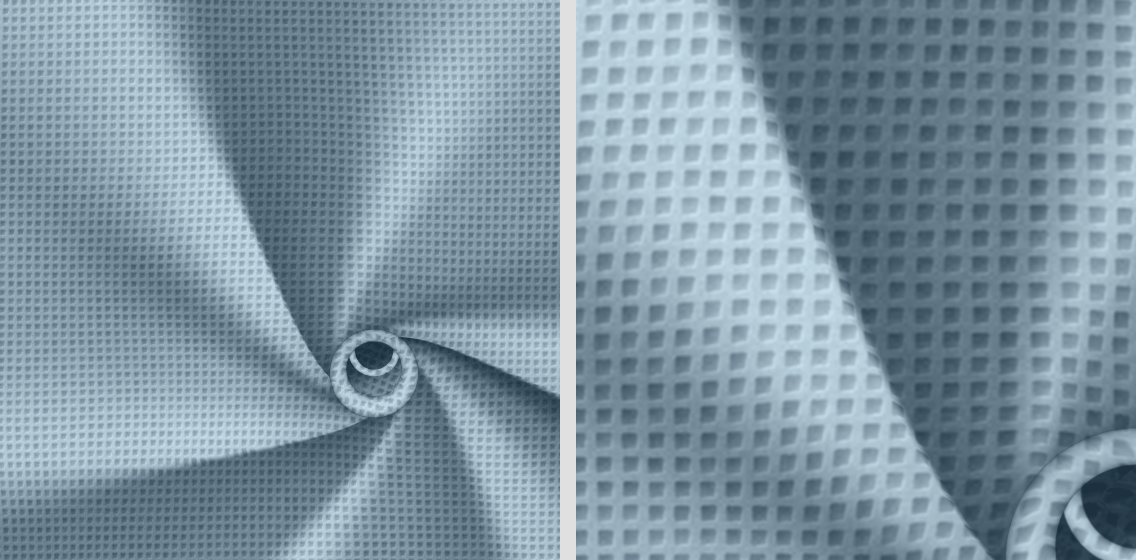
Left: the whole. Right: its middle third, enlarged.
A Shadertoy shader for this texture:

```glsl
// Pale blue waffle-weave cloth twisted into a spiral knot with radiating folds.

const float CELLS = 64.0;                    // waffle cells across the canvas
const vec2 KNOT = vec2(0.668, 0.337);        // centre of the twist
const float TWIST = 6.0;                     // degrees of swirl at unit radius
const vec3 SHADE = vec3(0.11, 0.19, 0.25);
const vec3 LIGHT = vec3(0.75, 0.84, 0.89);

// Fold profile around the knot: (angle in degrees, tone)
const int FOLDS = 24;
const vec2 FOLD[FOLDS] = vec2[FOLDS](
    vec2(6, .40), vec2(30, .55), vec2(48, .60), vec2(64, .86),
    vec2(84, .46), vec2(111, .30), vec2(114, .88), vec2(124, .85),
    vec2(143, .42), vec2(160, .66), vec2(183, .86), vec2(189, .82),
    vec2(191.5, .32), vec2(222, .45), vec2(232, .86), vec2(250, .55),
    vec2(285, .38), vec2(296, .82), vec2(304, .80), vec2(320, .42),
    vec2(333, .10), vec2(335.5, .72), vec2(349, .80), vec2(366, .40));

float hash(vec2 p) {
    vec3 q = fract(vec3(p.xyx) * 0.1031);
    q += dot(q, q.yzx + 33.33);
    return fract((q.x + q.y) * q.z);
}

float noise(vec2 p) {
    vec2 i = floor(p), f = fract(p);
    f = f * f * (3.0 - 2.0 * f);
    return mix(mix(hash(i), hash(i + vec2(1, 0)), f.x),
               mix(hash(i + vec2(0, 1)), hash(i + vec2(1, 1)), f.x), f.y);
}

// Tone of the draped folds; q is relative to the knot
float foldTone(vec2 q) {
    float r = max(length(q), 0.04);
    float angle = degrees(atan(q.y, q.x)) - TWIST / r;
    angle = mod(angle - FOLD[0].x, 360.0) + FOLD[0].x;
    float soften = 5.0 * smoothstep(0.3, 0.75, r);
    float tone = FOLD[0].y;
    for (int i = 1; i < FOLDS; i++)
        tone = mix(tone, FOLD[i].y,
                   smoothstep(FOLD[i - 1].x - soften, FOLD[i].x + soften, angle));
    tone = mix(tone, 0.64, 0.35 * smoothstep(0.3, 0.9, r));
    return tone * mix(0.85, 1.0, smoothstep(0.08, 0.25, r));
}

// Rounded roll across its width: d runs from -1 to 1
float rollTone(float d, float low, float high) {
    return mix(low, high, sqrt(max(1.0 - d * d, 0.0)));
}

// Rolled rim, hollow and inner lip over the surrounding tone
float knotTone(vec2 q, float outside, float aa) {
    float r = length(q);
    float side = q.y / max(r, 0.001);
    float halfWidth = mix(0.019, 0.011, 0.5 + 0.5 * side);
    float d = r - 0.064;
    float tone = outside * (1.0 - 0.4 * exp(-max(d - halfWidth, 0.0) / 0.014));

    float hollow = mix(0.5, 0.04, smoothstep(-0.045, 0.03, q.y - 0.4 * q.x));
    vec2 lipPos = q - vec2(0.0, 0.037);
    float lip = (length(lipPos) - 0.040) / 0.0065;
    float lipMask = (1.0 - smoothstep(0.8, 1.1, abs(lip)))
                  * smoothstep(0.012, -0.012, lipPos.y);
    hollow = mix(hollow, rollTone(lip, 0.35, 0.85), lipMask);
    tone = mix(tone, hollow, 1.0 - smoothstep(-aa, aa, d));

    float rim = rollTone(d / halfWidth, 0.2, 0.84 - 0.1 * side);
    return mix(tone, rim, 1.0 - smoothstep(-aa, aa, abs(d) - halfWidth));
}

// Raised square ribs around a sunken pit, lit from the lower right
float waffle(vec2 p, float aa) {
    vec2 c = fract(p) - 0.5;
    vec2 id = floor(p);
    c += 0.06 * (vec2(hash(id), hash(id + 71.0)) - 0.5);
    vec2 box = abs(c) - vec2(0.17, 0.20);
    float d = length(max(box, 0.0)) + min(max(box.x, box.y), 0.0) - 0.13;
    float edge = 0.07 + aa;
    float pit = 1.0 - smoothstep(-edge, edge, d);
    float slope = dot(c, vec2(0.16, -0.28));
    float glint = exp(-pow(d / 0.09, 2.0)) * smoothstep(0.05, 0.4, c.x - c.y);
    float depth = 0.19 + 0.07 * (hash(id + 19.0) - 0.5);
    return 0.08 + pit * (slope - depth) + 0.09 * glint;
}

void mainImage(out vec4 fragColor, in vec2 fragCoord) {
    float size = min(iResolution.x, iResolution.y);
    vec2 uv = fragCoord / size;
    float aa = 1.0 / size;
    vec2 q = uv - KNOT;
    float r = max(length(q), 0.04);

    // Large light and shadow
    float drape = foldTone(q);
    float tone = knotTone(q, drape, aa);
    tone += 0.10 * (noise(uv * 5.0 + 3.0) - 0.5);

    // Weave bends with the folds and leans into the twist
    vec2 around = vec2(-q.y, q.x) / r;
    vec2 cloth = uv + around * (0.016 * exp(-2.0 * r) + 0.012 * (drape - 0.5));
    cloth += 0.012 * (vec2(noise(uv * 4.0), noise(uv * 4.0 + 40.0)) - 0.5);
    float relief = waffle(cloth * CELLS, aa * CELLS);
    tone += relief * mix(0.35, 1.1, smoothstep(0.05, 0.6, tone));

    // Fine fibre grain
    tone += 0.07 * (noise(cloth * 420.0) - 0.5);
    fragColor = vec4(mix(SHADE, LIGHT, clamp(tone, 0.0, 1.05)), 1.0);
}
```
